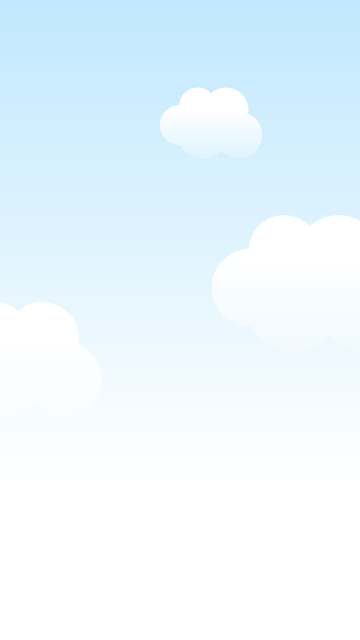
Write a WebGL 1 fragment shader that draws this background.

```glsl
precision highp float;

uniform vec2 u_resolution;

float circle(vec2 p, vec2 center, float radius) {
  return length(p - center) - radius;
}

// Five overlapping lobes, measured in radii of the upper right lobe
float cloudDistance(vec2 p) {
  float d = circle(p, vec2(0.0), 1.0);
  d = min(d, circle(p, vec2(-1.26, 0.185), 0.815));
  d = min(d, circle(p, vec2(-2.04, -0.667), 0.89));
  d = min(d, circle(p, vec2(0.58, -1.11), 1.03));
  return min(d, circle(p, vec2(-1.04, -1.04), 1.11));
}

// White cloud that turns translucent towards its base
vec3 addCloud(vec3 color, vec2 p, vec2 center, float size) {
  vec2 q = (p - center) / size;
  float edge = clamp(0.5 - cloudDistance(q) * size * u_resolution.y, 0.0, 1.0);
  float opacity = mix(0.25, 1.0, clamp(q.y / 2.15 + 1.0, 0.0, 1.0));
  return mix(color, vec3(1.0), edge * opacity);
}

void main() {
  // Height spans 0 to 1, width spans 0 to 0.5625
  vec2 p = gl_FragCoord.xy / u_resolution * vec2(0.5625, 1.0);

  // Sky fading to white above the lower quarter
  float haze = clamp((1.0 - p.y) / 0.755, 0.0, 1.0);
  vec3 color = mix(vec3(0.753, 0.91, 0.995), vec3(1.0), haze);

  // Clouds from high to low
  color = addCloud(color, p, vec2(0.353, 0.828), 0.0352);
  color = addCloud(color, p, vec2(0.529, 0.596), 0.0677);
  color = addCloud(color, p, vec2(0.066, 0.471), 0.0573);

  gl_FragColor = vec4(color, 1.0);
}
```
